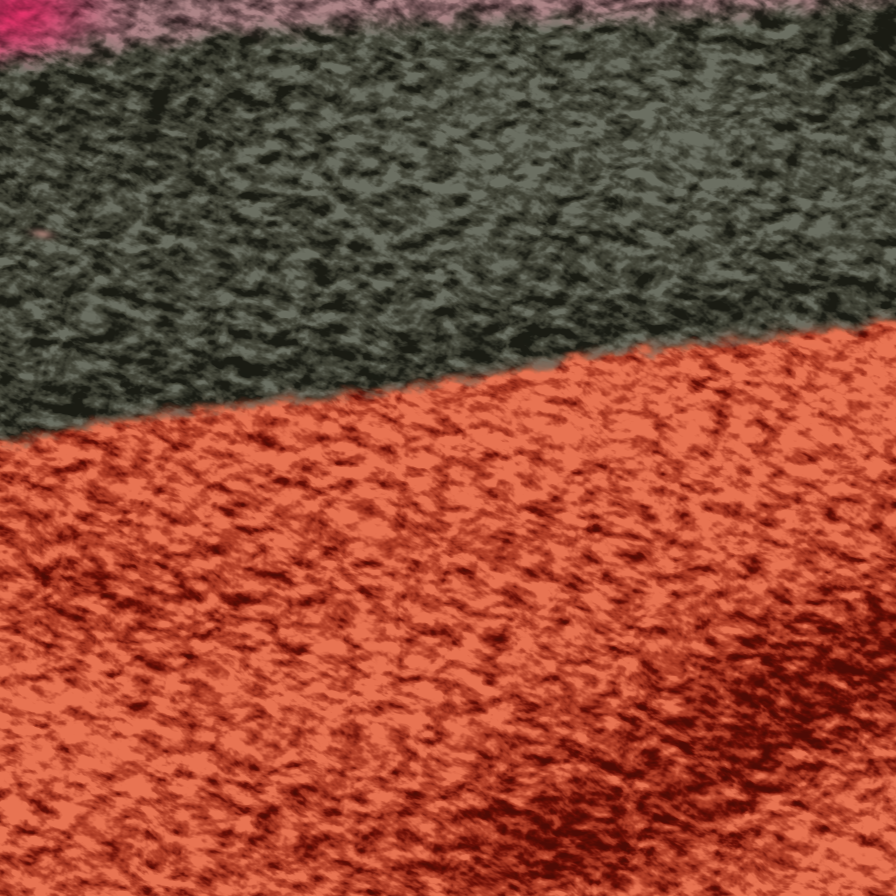
This texture is drawn by a Shadertoy shader. Its source:

```glsl
vec2 hashGradient(vec2 cell) {
    vec3 p = fract(cell.xyx * vec3(0.1031, 0.1030, 0.0973));
    p += dot(p, p.yzx + 33.33);
    return fract((p.xx + p.yz) * p.zy) * 2.0 - 1.0;
}

float gradientNoise(vec2 p) {
    vec2 i = floor(p), f = fract(p);
    vec2 w = f * f * f * (f * (f * 6.0 - 15.0) + 10.0);
    vec2 e = vec2(1.0, 0.0);
    float a = dot(hashGradient(i), f);
    float b = dot(hashGradient(i + e), f - e);
    float c = dot(hashGradient(i + e.yx), f - e.yx);
    float d = dot(hashGradient(i + 1.0), f - 1.0);
    return mix(mix(a, b, w.x), mix(c, d, w.x), w.y);
}

vec2 rotate(vec2 p, float angle) {
    float c = cos(angle), s = sin(angle);
    return vec2(c * p.x - s * p.y, s * p.x + c * p.y);
}

// Soft elliptical spot, 1 at its centre
float glow(vec2 p, vec2 centre, vec2 radius, float angle) {
    vec2 d = rotate(p - centre, -angle) / radius;
    return exp(-dot(d, d));
}

// Woolly surface made of stretched noise octaves
float fleeceHeight(vec2 p, vec2 frequency, float angle) {
    vec2 warp = vec2(gradientNoise(p * 17.0), gradientNoise(p * 17.0 + 40.0));
    vec2 q = rotate(p + 0.008 * warp, angle) * frequency;
    float height = 0.0, weight = 1.0;
    for (int octave = 0; octave < 4; octave++) {
        height += weight * gradientNoise(q);
        q = rotate(q, 0.25) * 1.9 + 13.7;
        weight *= 0.52;
    }
    return height;
}

// Height plus relief lit from the upper left
float fleeceTone(vec2 p, vec2 frequency, float angle) {
    float height = fleeceHeight(p, frequency, angle);
    float behind = fleeceHeight(p + vec2(-0.002, 0.005), frequency, angle);
    return height + 0.5 * (height - behind);
}

vec3 threeTone(vec3 dark, vec3 middle, vec3 light, float t) {
    vec3 lower = mix(dark, middle, smoothstep(0.0, 0.5, t));
    return mix(lower, light, smoothstep(0.42, 0.95, t));
}

vec3 orangeFleece(vec2 p, float grain) {
    float tone = 0.64 + 0.95 * grain + 0.2 * gradientNoise(p * 6.0 + 3.0);
    // Broad hollows
    tone -= 0.46 * glow(p, vec2(0.84, 0.19), vec2(0.30, 0.085), 0.42);
    tone -= 0.40 * glow(p, vec2(0.63, 0.05), vec2(0.13, 0.06), 0.1);
    tone -= 0.22 * glow(p, vec2(1.0, 0.28), vec2(0.22, 0.09), 0.2);
    tone -= 0.18 * glow(p, vec2(0.15, 0.34), vec2(0.28, 0.05), -0.1);
    tone -= 0.12 * glow(p, vec2(0.25, 0.08), vec2(0.2, 0.07), 0.0);
    // Raised areas
    tone += 0.20 * glow(p, vec2(0.03, 0.19), vec2(0.22, 0.07), -0.25);
    tone += 0.16 * glow(p, vec2(0.72, 0.53), vec2(0.40, 0.07), 0.14);
    tone += 0.10 * glow(p, vec2(0.97, 0.03), vec2(0.15, 0.06), 0.3);
    vec3 colour = threeTone(vec3(0.43, 0.06, 0.025), vec3(0.69, 0.24, 0.15),
                            vec3(0.91, 0.45, 0.32), tone);
    return colour * mix(0.72, 1.0, smoothstep(-0.3, 0.15, tone));
}

vec3 greenFleece(vec2 p, float grain, float lowerEdge) {
    float tone = 0.47 + 0.9 * grain + 0.15 * gradientNoise(p * 7.0 + 9.0);
    tone += 0.20 * glow(p, vec2(0.65, 0.84), vec2(0.35, 0.11), -0.1);
    tone -= 0.15 * glow(p, vec2(0.15, 0.88), vec2(0.2, 0.06), 0.1);
    tone -= 0.35 * glow(p, vec2(1.0, 0.96), vec2(0.1, 0.06), 0.4);
    tone -= 0.18 * exp(-pow((p.y - lowerEdge - 0.035) / 0.03, 2.0));
    return threeTone(vec3(0.10, 0.105, 0.075), vec3(0.255, 0.26, 0.21),
                     vec3(0.42, 0.435, 0.385), tone);
}

vec3 mauveFleece(vec2 p, float grain) {
    float tone = 0.6 + 0.75 * grain;
    vec3 colour = threeTone(vec3(0.23, 0.15, 0.16), vec3(0.45, 0.33, 0.34),
                            vec3(0.68, 0.52, 0.53), tone);
    float pink = glow(p, vec2(0.015, 0.985), vec2(0.08, 0.05), 0.2);
    return mix(colour, vec3(0.78, 0.17, 0.36) * (0.65 + 0.5 * tone), pink);
}

void mainImage(out vec4 fragColor, in vec2 fragCoord) {
    vec2 p = fragCoord / iResolution.xy;
    float orangeGrain = fleeceTone(p, vec2(34.0, 58.0), 0.35);
    float greenGrain = fleeceTone(p + 5.0, vec2(37.0, 58.0), 0.2);

    // Band edges, frayed by the fibres
    float fray = 0.010 * gradientNoise(p * 35.0) + 0.006 * greenGrain;
    float lowerEdge = 0.508 + 0.137 * p.x + 0.004 * sin(p.x * 13.0 - 1.0);
    float upperEdge = 0.928 + 0.085 * p.x + 0.012 * sin(p.x * 5.5);
    float lowerDistance = p.y - lowerEdge + fray;
    float upperDistance = p.y - upperEdge + 1.5 * fray;

    vec3 colour = orangeFleece(p, orangeGrain);
    vec3 green = greenFleece(p, greenGrain, lowerEdge);
    colour = mix(colour, green, smoothstep(-0.008, 0.010, lowerDistance));
    colour = mix(colour, mauveFleece(p, greenGrain), smoothstep(-0.016, 0.022, upperDistance));

    // Dusty fibres on the seam and one pale fleck
    float seam = exp(-pow((lowerDistance - 0.004) / 0.008, 2.0));
    colour = mix(colour, vec3(0.53, 0.37, 0.31), 0.4 * seam * smoothstep(-0.3, 0.4, greenGrain));
    float fleck = glow(p, vec2(0.047, 0.739), vec2(0.012, 0.005), -0.15);
    colour = mix(colour, vec3(0.70, 0.53, 0.49), 0.8 * fleck);

    fragColor = vec4(clamp(colour, 0.0, 1.0), 1.0);
}
```
